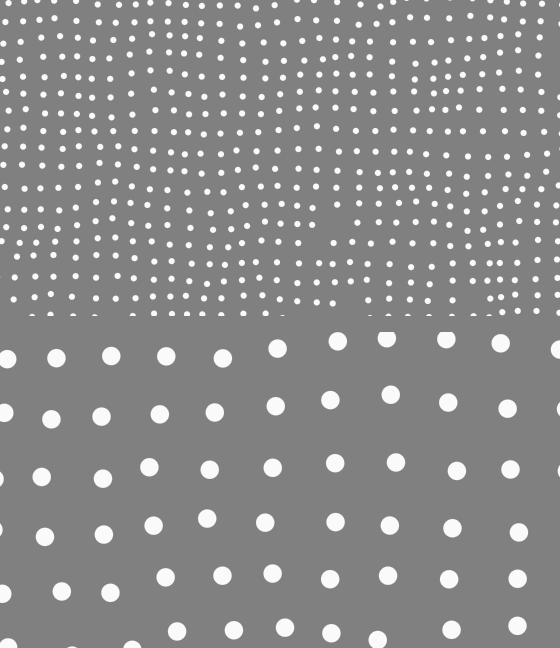
Top, the full canvas; bottom, a detail of the centre.
Reproduce this pattern procedurally as a Shadertoy shader.

```glsl
// Small pale dots on flat grey, set on a square grid that wanders gently.
// Each dot is moved by smooth value noise plus a little jitter of its own;
// every pixel takes the distance to the nearest dot in its 3x3 cells.

#define ROWS 17.0          // grid rows per canvas height
#define DOT_RADIUS 0.165   // in grid cells
#define DRIFT 0.37         // reach of the shared, smooth displacement
#define DRIFT_SCALE 2.8    // size of the drift features, in cells
#define JITTER 0.08        // reach of the displacement of a single dot
#define VACANCY 0.008      // share of empty cells
#define EDGE_PIXELS 1.1    // width of the smoothed edge
#define GRID_PHASE vec2(0.09, -0.10)
#define GROUND_COLOR vec3(0.502)
#define DOT_COLOR vec3(0.982)

// Integer hash: two values from 0 to 1 for a lattice point.
vec2 hash2(vec2 p, uint seed) {
    uvec2 q = uvec2(ivec2(p) + 4096);
    uint h = q.x * 1597334677u ^ q.y * 3812015801u ^ seed * 2654435769u;
    h = (h ^ (h >> 16)) * 2146121005u;
    h = (h ^ (h >> 15)) * 2221713035u;
    h ^= h >> 16;
    return vec2(h & 65535u, h >> 16) / 65535.0;
}

// Smooth vector noise, each component from -1 to 1.
vec2 driftNoise(vec2 p) {
    vec2 i = floor(p);
    vec2 f = fract(p);
    f = f * f * (3.0 - 2.0 * f);
    vec2 low = mix(hash2(i, 1u), hash2(i + vec2(1, 0), 1u), f.x);
    vec2 high = mix(hash2(i + vec2(0, 1), 1u), hash2(i + vec2(1, 1), 1u), f.x);
    return 2.0 * mix(low, high, f.y) - 1.0;
}

vec2 dotCenter(vec2 cell) {
    vec2 jitter = 2.0 * hash2(cell, 2u) - 1.0;
    return cell + DRIFT * driftNoise(cell / DRIFT_SCALE) + JITTER * jitter;
}

// Signed distance to the nearest dot, in cells.
float dotDistance(vec2 p) {
    vec2 home = floor(p + 0.5);
    float nearest = 2.0;
    for (int y = -1; y <= 1; y++) {
        for (int x = -1; x <= 1; x++) {
            vec2 cell = home + vec2(x, y);
            if (hash2(cell, 3u).x < VACANCY) continue;
            nearest = min(nearest, length(p - dotCenter(cell)));
        }
    }
    return nearest - DOT_RADIUS;
}

void mainImage(out vec4 fragColor, in vec2 fragCoord) {
    float cellsPerPixel = ROWS / iResolution.y;
    vec2 p = fragCoord * cellsPerPixel - GRID_PHASE;

    // Coverage from distance, with an edge about one pixel wide
    float edge = EDGE_PIXELS * cellsPerPixel;
    float coverage = clamp(0.5 - dotDistance(p) / edge, 0.0, 1.0);
    fragColor = vec4(mix(GROUND_COLOR, DOT_COLOR, coverage), 1.0);
}
```
